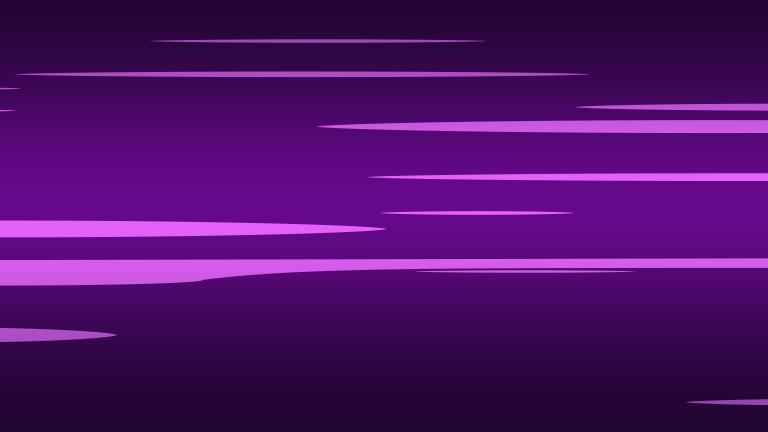
Reproduce this background procedurally as a Shadertoy shader.

```glsl
// Tapered magenta speed streaks over a glowing violet horizontal band.
#define GLOW_CENTER 0.525
#define GLOW_WIDTH 0.305
#define TAPER 0.62
#define DARK_VIOLET vec3(0.112, 0.016, 0.172)
#define RICH_VIOLET vec3(0.400, 0.035, 0.545)
#define STREAK_DIM vec3(0.530, 0.260, 0.630)
#define STREAK_BRIGHT vec3(0.905, 0.385, 0.985)

const int STREAK_COUNT = 12;

// Each streak: left end, right end, center height, half thickness.
const vec4 STREAKS[STREAK_COUNT] = vec4[](
    vec4( 0.195, 0.634, 0.905, 0.0040),
    vec4( 0.020, 0.768, 0.828, 0.0065),
    vec4(-0.050, 0.027, 0.795, 0.0019),
    vec4(-0.050, 0.021, 0.744, 0.0019),
    vec4( 0.749, 1.300, 0.752, 0.0080),
    vec4( 0.413, 1.450, 0.707, 0.0150),
    vec4( 0.478, 1.450, 0.590, 0.0090),
    vec4( 0.495, 0.748, 0.507, 0.0042),
    vec4(-0.500, 0.503, 0.470, 0.0195),
    vec4(-0.300, 0.152, 0.2245, 0.0175),
    vec4( 0.893, 1.300, 0.069, 0.0080),
    vec4( 0.540, 0.827, 0.3715, 0.0028));

// Share of one pixel row that lies between two heights.
float spanCoverage(float y, float bottom, float top) {
    float pixel = 1.0 / iResolution.y;
    float overlap = min(top, y + 0.5 * pixel) - max(bottom, y - 0.5 * pixel);
    return clamp(overlap / pixel, 0.0, 1.0);
}

// Long lens that narrows to a point at both ends.
float streakCoverage(vec2 uv, vec4 streak) {
    float along = (2.0 * uv.x - streak.x - streak.y) / (streak.y - streak.x);
    float halfHeight = streak.w * pow(max(1.0 - along * along, 0.0), TAPER);
    return spanCoverage(uv.y, streak.z - halfHeight, streak.z + halfHeight);
}

// Full-width beam: a rounded thick left part flows into a thin tail.
float beamCoverage(vec2 uv) {
    const float shoulder = 0.264;
    float top = 0.398 + 0.004 * uv.x;
    float reach = uv.x / shoulder;
    float thickEdge = 0.352 - 0.013 * sqrt(max(1.0 - reach * reach, 0.0));
    float tailEdge = 0.380 - 0.028 * exp(-(uv.x - shoulder) / 0.12);
    float bottom = uv.x < shoulder ? thickEdge : tailEdge;
    return spanCoverage(uv.y, bottom, top);
}

void mainImage(out vec4 fragColor, in vec2 fragCoord) {
    vec2 uv = fragCoord / iResolution.xy;

    // Vertical glow shared by the background and the streaks.
    float offset = (uv.y - GLOW_CENTER) / GLOW_WIDTH;
    float glow = exp(-offset * offset);
    vec3 color = mix(DARK_VIOLET, RICH_VIOLET, glow);

    // Union of all bright shapes.
    float coverage = beamCoverage(uv);
    for (int i = 0; i < STREAK_COUNT; i++) {
        coverage = max(coverage, streakCoverage(uv, STREAKS[i]));
    }

    color = mix(color, mix(STREAK_DIM, STREAK_BRIGHT, glow), coverage);
    fragColor = vec4(color, 1.0);
}
```
